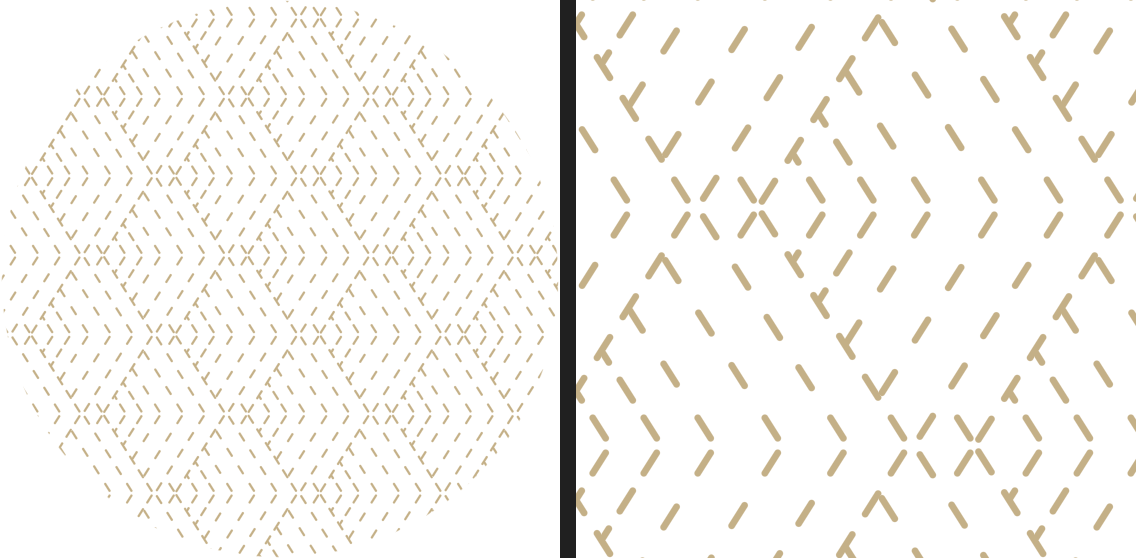
Left: the whole. Right: its middle third, enlarged.
This pattern is drawn by a WebGL 1 fragment shader. Its source:

```glsl
precision highp float;

uniform vec2 u_resolution;

const vec2 LATTICE = vec2(297.0, 163.2);  // column period, row spacing
const float LEAN = 0.632;                 // sideways run per unit of height

// Distance to a dashed chevron pointing right, repeated along its row.
// reach is the height at which each leg is cut off.
float dashedChevron(vec2 p, float apex, float reach, float dashes, float spacing) {
  float height = abs(p.y);
  float offset = p.x - apex + LEAN * height;
  offset = mod(offset + 0.5 * LATTICE.x, LATTICE.x) - 0.5 * LATTICE.x;

  // Foot of the perpendicular on the leg, measured by its height
  float slant = sqrt(1.0 + LEAN * LEAN);
  float foot = height - offset * LEAN / (slant * slant);

  // Nearest dash along the leg
  float index = clamp(floor((foot - 12.0) / spacing + 0.5), 0.0, dashes - 1.0);
  float middle = 12.0 + index * spacing;
  float nearest = clamp(foot, middle - 7.0, min(middle + 7.0, reach));
  return length(vec2(offset / slant, (foot - nearest) * slant));
}

// Nested chevrons of one row; the two widest reach the neighbouring rows
float chevronRow(vec2 p) {
  float d = dashedChevron(p, 0.0, 33.0, 1.0, 40.0);
  d = min(d, dashedChevron(p, 47.0, 37.0, 2.0, 26.0));
  d = min(d, dashedChevron(p, 82.0, 65.0, 3.0, 26.0));
  d = min(d, dashedChevron(p, 119.0, 94.0, 3.0, 37.0));
  d = min(d, dashedChevron(p, 165.0, 130.0, 4.0, 36.0));
  d = min(d, dashedChevron(p, 210.0, 163.0, 5.0, 34.5));
  return min(d, dashedChevron(p, 251.5, 163.0, 6.0, 28.0));
}

void main() {
  // The canvas is 1152 units wide, measured from its centre
  float pixel = 1152.0 / u_resolution.x;
  vec2 centred = (gl_FragCoord.xy - 0.5 * u_resolution) * pixel;
  vec2 p = centred - vec2(-67.0, 49.0);

  // Rows below and above, each shifted by half a column
  float d = 1e3;
  for (int i = 0; i < 2; i++) {
    float row = floor(p.y / LATTICE.y) + float(i);
    d = min(d, chevronRow(p - row * vec2(0.5 * LATTICE.x, LATTICE.y)));
  }

  // Rounded strokes inside a round field
  float ink = 1.0 - smoothstep(-0.75 * pixel, 0.75 * pixel, d - 2.3);
  ink *= 1.0 - smoothstep(-pixel, pixel, length(centred) - 572.0);

  gl_FragColor = vec4(mix(vec3(1.0), vec3(0.77, 0.69, 0.53), ink), 1.0);
}
```
